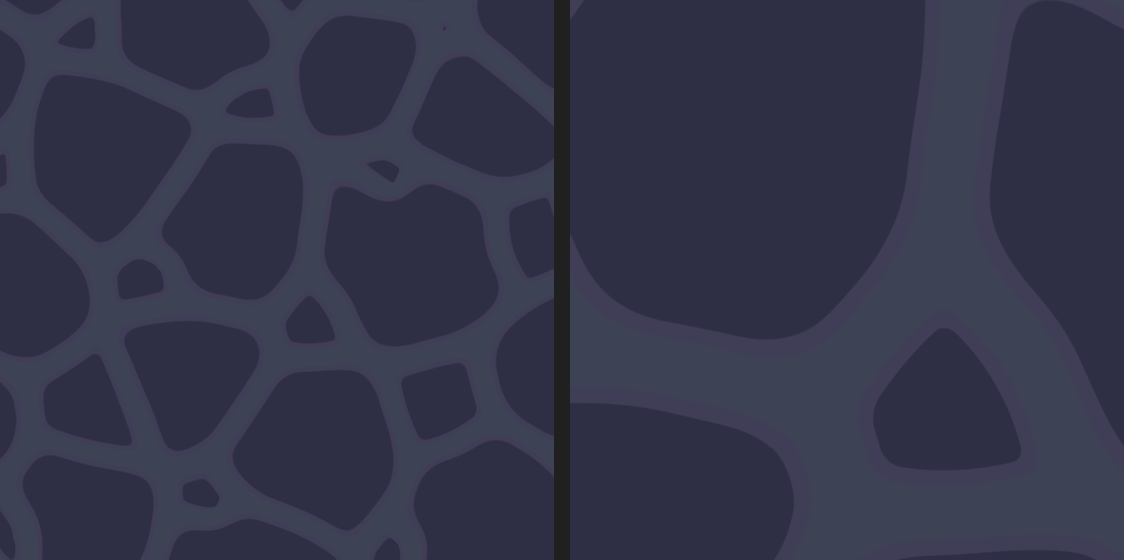
Left: the whole. Right: its middle third, enlarged.
A WebGL 2 fragment shader for this pattern:

```glsl
#version 300 es
precision highp float;
// Dark paving stones of mixed sizes set in slate mortar, each with a violet rim.
// Large and small sites form a Voronoi pattern weighted by radius, which bends
// the joints; the distance to the joints then separates stone, rim and mortar.

uniform vec2 u_resolution;
out vec4 outColor;

const vec3 STONE = vec3(0.18, 0.18, 0.27);
const vec3 RIM = vec3(0.25, 0.24, 0.34);
const vec3 MORTAR = vec3(0.24, 0.26, 0.33);

const float CELL_SIZE = 0.30;     // spacing of the large stones
const float STONE_INSET = 0.0245; // joint centre to stone
const float RIM_INSET = 0.0158;   // joint centre to rim
const float RIM_BLUR = 0.0015;
const float GRID_ANGLE = 0.45;
const int REACH = 2;              // cells searched on each side

// Integer hash: two random values in 0..1 for a lattice point
vec2 hash2(vec2 cell, float seed) {
    uvec3 v = uvec3(ivec3(cell, seed) + 4096);
    v = v * 1664525u + 1013904223u;
    v.x += v.y * v.z; v.y += v.z * v.x; v.z += v.x * v.y;
    v ^= v >> 16u;
    v.x += v.y * v.z; v.y += v.z * v.x;
    return vec2(v.xy >> 8u) / 16777216.0;
}

float gradientAt(vec2 corner, vec2 offset, float seed) {
    float angle = 6.2832 * hash2(corner, seed).x;
    return dot(vec2(cos(angle), sin(angle)), offset);
}

float gradientNoise(vec2 p, float seed) {
    vec2 i = floor(p), f = p - i;
    vec2 u = f * f * f * (f * (f * 6.0 - 15.0) + 10.0);
    vec2 e = vec2(1.0, 0.0);
    float low = mix(gradientAt(i, f, seed), gradientAt(i + e, f - e, seed), u.x);
    float high = mix(gradientAt(i + e.yx, f - e.yx, seed),
                     gradientAt(i + 1.0, f - 1.0, seed), u.x);
    return mix(low, high, u.y);
}

float smoothMin(float a, float b, float k) {
    float h = max(k - abs(a - b), 0.0) / k;
    return min(a, b) - 0.25 * k * h * h;
}

mat2 rotation(float angle) {
    float c = cos(angle), s = sin(angle);
    return mat2(c, s, -s, c);
}

// Site centre (xy) and radius (z); layer 0 is large, layer 1 fills the corners
vec3 stoneSite(vec2 cell, float layer) {
    vec2 jitter = hash2(cell, layer) - 0.5;
    float size = hash2(cell, layer + 7.0).x;
    vec2 centre = cell + 0.5 * (1.0 - layer) + jitter * mix(0.46, 0.30, layer);
    float radius = mix(mix(0.20, 0.40, size), mix(-0.07, 0.13, size), layer);
    return vec3(centre, radius);
}

// Site whose weighted distance to p is the smallest
vec3 nearestSite(vec2 p) {
    vec3 nearest = vec3(0.0);
    float best = 1e3;
    for (int n = 0; n < 2; n++)
    for (int y = -REACH; y <= REACH; y++)
    for (int x = -REACH; x <= REACH; x++) {
        vec3 site = stoneSite(floor(p) + vec2(x, y), float(n));
        float d = distance(p, site.xy) - site.z;
        if (d < best) { best = d; nearest = site; }
    }
    return nearest;
}

// Distance to the closest joint, blended at corners so that stones are rounded
float jointDistance(vec2 p, vec3 own) {
    vec2 toOwn = p - own.xy;
    float ownDistance = length(toOwn);
    vec2 ownSlope = toOwn / max(ownDistance, 1e-4);
    float rounding = mix(0.03, 0.13, smoothstep(0.0, 0.35, own.z));
    float joint = 1e3;
    for (int n = 0; n < 2; n++)
    for (int y = -REACH; y <= REACH; y++)
    for (int x = -REACH; x <= REACH; x++) {
        vec3 site = stoneSite(floor(p) + vec2(x, y), float(n));
        if (distance(site.xy, own.xy) < 1e-3) continue;
        vec2 toSite = p - site.xy;
        float d = length(toSite);
        float steepness = length(toSite / max(d, 1e-4) - ownSlope);
        float edge = (d - site.z - ownDistance + own.z) / max(steepness, 0.02);
        joint = smoothMin(joint, edge, rounding);
    }
    return joint;
}

void main() {
    vec2 p = gl_FragCoord.xy / u_resolution.y;
    float pixel = 1.0 / u_resolution.y;

    // Bend the plane gently, then turn it to hide the grid
    vec2 bend = vec2(gradientNoise(p * 5.0, 21.0), gradientNoise(p * 5.0, 22.0));
    vec2 q = rotation(GRID_ANGLE) * (p + 0.016 * bend) / CELL_SIZE + 5.0;

    float joint = jointDistance(q, nearestSite(q)) * CELL_SIZE;

    // Mortar, soft rim, crisp stone
    float blur = RIM_BLUR + 0.5 * pixel;
    vec3 color = mix(MORTAR, RIM, smoothstep(RIM_INSET - blur, RIM_INSET + blur, joint));
    color = mix(color, STONE, smoothstep(STONE_INSET - pixel, STONE_INSET + pixel, joint));
    outColor = vec4(color, 1.0);
}
```
